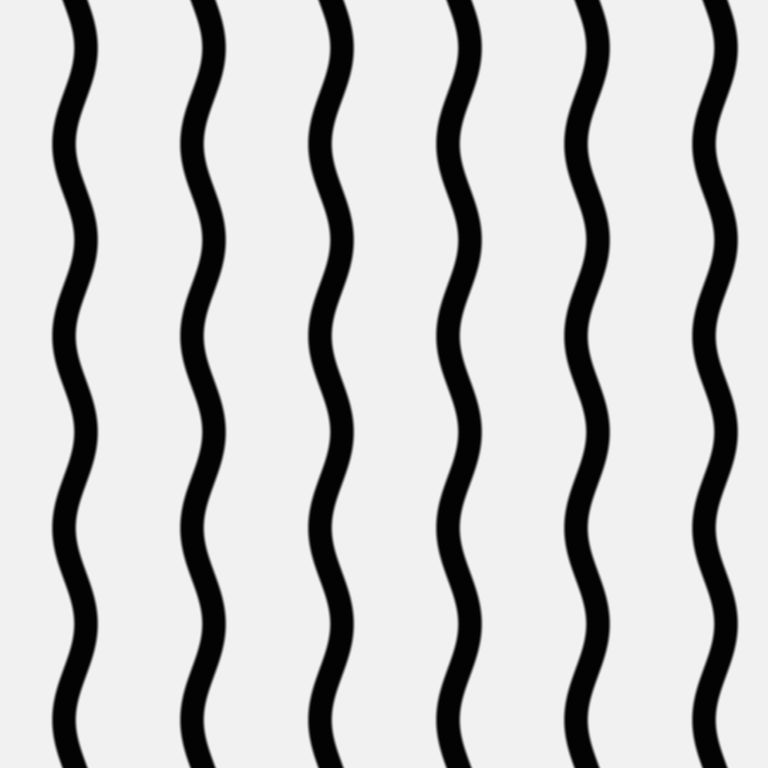
Write a three.js fragment shader that draws this pattern.

```glsl
// Upright wavy black stripes on a pale grey ground: six across, four waves high.
// Each stripe is a sine curve; its sideways offset is divided by the local
// slope length to approximate true distance, keeping the stroke width even.
varying vec2 vUv;

const float TAU = 6.2831853;
const float COLUMNS = 6.0;
const float WAVES = 4.0;
const float STRIPE_CENTER = 0.586;   // mean position, as a fraction of a column
const float AMPLITUDE = 0.0143;      // sideways swing, in canvas units
const float HALF_WIDTH = 0.0153;
const float SOFTNESS = 0.003;
const vec3 GROUND = vec3(0.945);
const vec3 INK = vec3(0.01);

// Approximate distance to the nearest curve of a row of repeated sine stripes.
float waveDistance(vec2 p, float columns, float waves, float center, float amplitude) {
  float phase = TAU * waves * p.y;
  float curve = -amplitude * sin(phase);
  float slope = -amplitude * TAU * waves * cos(phase);
  float cell = fract((p.x - curve) * columns - center + 0.5) - 0.5;
  return abs(cell) / columns / sqrt(1.0 + slope * slope);
}

// Coverage of a stroke with softened edges.
float stroke(float distanceToLine, float halfWidth, float softness) {
  return 1.0 - smoothstep(halfWidth - softness, halfWidth + softness, distanceToLine);
}

void main() {
  float d = waveDistance(vUv, COLUMNS, WAVES, STRIPE_CENTER, AMPLITUDE);
  vec3 color = mix(GROUND, INK, stroke(d, HALF_WIDTH, SOFTNESS));
  gl_FragColor = vec4(color, 1.0);
}
```
